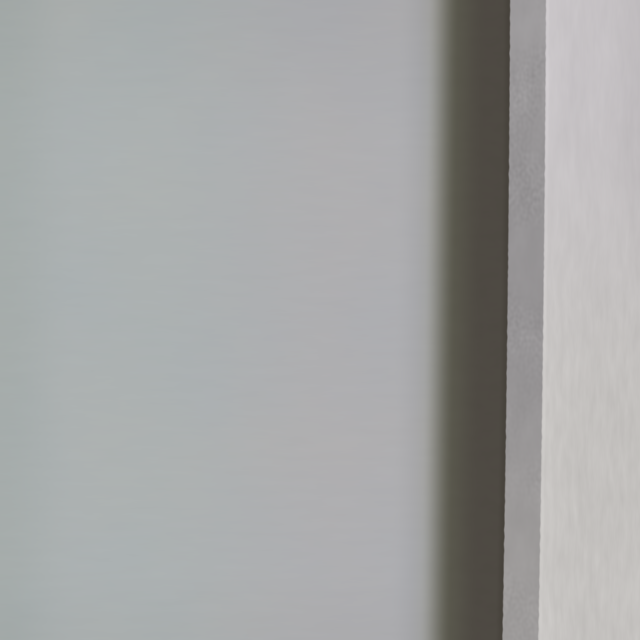
Give the GLSL for this texture, as a WebGL 1 fragment shader.

```glsl
precision highp float;
// A pale plaster wall meets an upright painted post at the right.
// Soft vertical shading forms the shadow gap, two slightly leaning edges
// bound the post's bevel, and stretched gradient noise gives the paint grain.
uniform vec2 u_resolution;

vec2 hashGradient(vec2 cell) {
  vec2 h = vec2(dot(cell, vec2(127.1, 311.7)), dot(cell, vec2(269.5, 183.3)));
  return fract(sin(h) * 43758.5) * 2.0 - 1.0;
}

float gradientNoise(vec2 p) {
  vec2 i = floor(p), f = fract(p);
  vec2 w = f * f * f * (f * (f * 6.0 - 15.0) + 10.0);
  float a = dot(hashGradient(i), f);
  float b = dot(hashGradient(i + vec2(1.0, 0.0)), f - vec2(1.0, 0.0));
  float c = dot(hashGradient(i + vec2(0.0, 1.0)), f - vec2(0.0, 1.0));
  float d = dot(hashGradient(i + 1.0), f - 1.0);
  return mix(mix(a, b, w.x), mix(c, d, w.x), w.y);
}

float fractalNoise(vec2 p) {
  float sum = 0.0, amplitude = 0.5;
  for (int i = 0; i < 4; i++) {
    sum += amplitude * gradientNoise(p);
    p = p * 2.03 + 17.3;
    amplitude *= 0.5;
  }
  return sum;
}

// Wall: cool on the left, faintly violet toward the upper right.
vec3 wallColor(vec2 uv) {
  vec3 color = mix(vec3(0.675, 0.695, 0.695), vec3(0.682, 0.682, 0.692),
                   smoothstep(0.2, 0.55, uv.x));
  color -= vec3(0.025, 0.02, 0.025) * (1.0 - smoothstep(0.0, 0.12, uv.x));
  color -= 0.02 * smoothstep(0.75, 1.05, uv.y);
  color -= 0.012 * (1.0 - smoothstep(0.0, 0.12, uv.y));
  color += vec3(0.018, 0.006, -0.008) * fractalNoise(uv * 5.0);
  color += 0.012 * fractalNoise(uv * vec2(14.0, 75.0));
  return color;
}

// Shadow gap: a wide penumbra, then a steep fall into warm dark grey.
vec3 addShadow(vec3 color, vec2 uv) {
  float x = uv.x - 0.013 * (uv.y - 1.0);
  color *= 1.0 - 0.07 * smoothstep(0.62, 0.69, x);
  color -= vec3(0.0, 0.0, 0.02) * smoothstep(0.65, 0.685, x);
  vec3 dark = mix(vec3(0.355, 0.35, 0.305), vec3(0.305, 0.288, 0.262),
                  smoothstep(0.70, 0.76, x));
  dark += 0.012 * fractalNoise(uv * vec2(30.0, 50.0));
  return mix(color, dark, smoothstep(0.668, 0.718, x));
}

vec3 bevelColor(vec2 uv) {
  vec3 color = mix(vec3(0.615, 0.605, 0.602), vec3(0.585, 0.575, 0.58),
                   smoothstep(0.1, 0.5, uv.y));
  color += 0.03 * smoothstep(0.75, 0.95, uv.y);
  color += 0.05 * fractalNoise(uv * vec2(35.0, 14.0));
  color += 0.045 * gradientNoise(uv * vec2(170.0, 130.0))
         * smoothstep(-0.2, 0.4, gradientNoise(uv * 9.0) + 0.1);
  return color;
}

// Post face: lilac above, warmer below, with long vertical brush grain.
vec3 faceColor(vec2 uv) {
  vec3 color = mix(vec3(0.765, 0.755, 0.745), vec3(0.775, 0.76, 0.77),
                   smoothstep(0.3, 0.9, uv.y));
  color += 0.015 * (1.0 - smoothstep(0.85, 0.91, uv.x));
  color -= 0.025 * smoothstep(0.94, 1.0, uv.x) * smoothstep(0.4, 0.8, uv.y);
  color += 0.035 * fractalNoise(uv * vec2(24.0, 7.0));
  float bend = 0.008 * gradientNoise(uv * 8.0);
  float brush = fractalNoise(vec2(uv.x + bend, uv.y) * vec2(110.0, 20.0));
  color += 0.055 * brush * mix(1.0, 0.55, smoothstep(0.3, 0.8, uv.y));
  return color;
}

void main() {
  vec2 uv = gl_FragCoord.xy / u_resolution;
  float soft = max(0.0016, 0.8 / u_resolution.x);

  // The post leans a little, more so near the bottom.
  float lean = 0.019 * uv.y - 0.007 * uv.y * uv.y;
  float rough = 0.0012 * gradientNoise(vec2(3.0, uv.y * 90.0));
  float gapEdge = 0.785 + lean + rough;
  float faceEdge = 0.841 + lean + rough;

  vec3 color = addShadow(wallColor(uv), uv);
  color -= 0.03 * smoothstep(gapEdge - 0.012, gapEdge, uv.x);
  color = mix(color, bevelColor(uv), smoothstep(gapEdge - soft, gapEdge + soft, uv.x));
  color = mix(color, faceColor(uv), smoothstep(faceEdge - soft, faceEdge + soft, uv.x));

  // A fine pale ridge where the bevel turns into the face.
  color += 0.02 * (1.0 - smoothstep(0.0, 0.004, abs(uv.x - faceEdge - 0.003)));
  gl_FragColor = vec4(color, 1.0);
}
```
